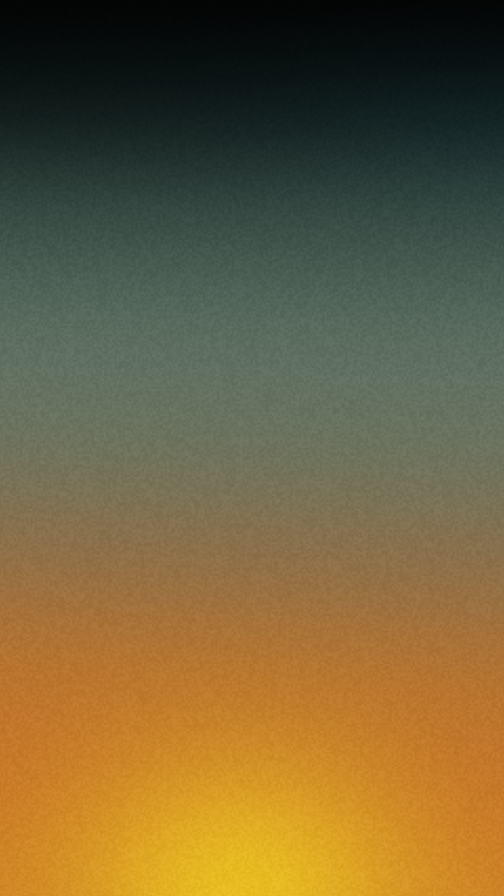
Give the GLSL for this background, as a Shadertoy shader.

```glsl
// A dusk sky: a smooth vertical ramp from orange through sage to black,
// slightly tilted, with a yellow sun glow at the bottom, a faint teal haze
// at the upper right, and fine film grain over everything.

#define TILT 0.04
#define SUN_POS vec2(0.48, 0.0)
#define SUN_SIZE vec2(0.34, 0.155)
#define SUN_COLOR vec3(0.92, 0.76, 0.13)
#define SUN_STRENGTH 0.92
#define HAZE_POS vec2(1.0, 0.86)
#define HAZE_SIZE vec2(0.45, 0.10)
#define HAZE_COLOR vec3(0.006, 0.024, 0.032)
#define GRAIN_CELLS 240.0
#define GRAIN_AMOUNT 0.045

const int LAST = 8;

// Evenly spaced sky colours, from the horizon upward
const vec3 SKY[9] = vec3[9](
    vec3(0.800, 0.490, 0.150),
    vec3(0.775, 0.460, 0.160),
    vec3(0.710, 0.450, 0.190),
    vec3(0.560, 0.440, 0.285),
    vec3(0.430, 0.450, 0.365),
    vec3(0.355, 0.425, 0.370),
    vec3(0.225, 0.300, 0.270),
    vec3(0.065, 0.110, 0.105),
    vec3(0.012, 0.016, 0.016));

vec3 skyStop(int i) {
    return SKY[clamp(i, 0, LAST)];
}

// Catmull-Rom interpolation avoids visible bands at the stops
vec3 skyRamp(float height) {
    float t = clamp(height, 0.0, 1.0) * float(LAST);
    int i = int(min(floor(t), float(LAST - 1)));
    float f = t - float(i);
    vec3 a = skyStop(i - 1), b = skyStop(i);
    vec3 c = skyStop(i + 1), d = skyStop(i + 2);
    return b + 0.5 * f * (c - a + f * (2.0 * a - 5.0 * b + 4.0 * c - d
             + f * (3.0 * (b - c) + d - a)));
}

float softGlow(vec2 p, vec2 center, vec2 size) {
    vec2 q = (p - center) / size;
    return exp(-dot(q, q));
}

float hash(vec2 p) {
    vec3 q = fract(vec3(p.xyx) * 0.1031);
    q += dot(q, q.yzx + 33.33);
    return fract((q.x + q.y) * q.z);
}

float valueNoise(vec2 p) {
    vec2 cell = floor(p), f = fract(p);
    f = f * f * (3.0 - 2.0 * f);
    float low = mix(hash(cell), hash(cell + vec2(1, 0)), f.x);
    float high = mix(hash(cell + vec2(0, 1)), hash(cell + vec2(1, 1)), f.x);
    return mix(low, high, f.y);
}

void mainImage(out vec4 fragColor, in vec2 fragCoord) {
    vec2 uv = fragCoord / iResolution.xy;

    // Sky, with its colours sitting lower on the right
    vec3 color = skyRamp(uv.y + TILT * (uv.x - 0.5) * (1.0 - uv.y));

    // Sun glow and upper haze
    color = mix(color, SUN_COLOR, SUN_STRENGTH * softGlow(uv, SUN_POS, SUN_SIZE));
    color += HAZE_COLOR * softGlow(uv, HAZE_POS, HAZE_SIZE);

    // Film grain, weaker in the dark
    float grain = valueNoise(fragCoord / iResolution.x * GRAIN_CELLS) - 0.5;
    float light = dot(color, vec3(0.299, 0.587, 0.114));
    color += GRAIN_AMOUNT * grain * smoothstep(-0.1, 0.4, light);

    fragColor = vec4(clamp(color, 0.0, 1.0), 1.0);
}
```
